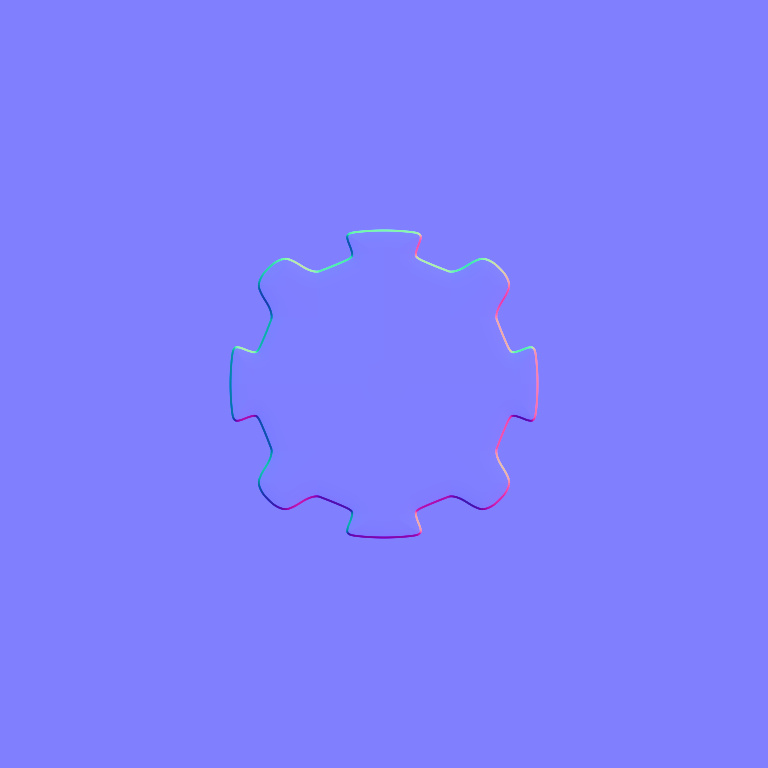
Give the GLSL for this texture map, as a Shadertoy shader.

```glsl
// Tangent-space normal map of a flat eight-toothed gear with a thin bevelled rim.

const float UNIT = 0.001;          // outline points are in thousandths of the canvas
const float RIM_HALF_WIDTH = 0.0011;
const float RIM_SLOPE = 3.0;
const float HALO_SLOPE = 0.07;     // faint slope just inside the rim
const float HALO_REACH = 0.010;
const float GEAR_BOUND = 0.26;
const int STEPS = 5;               // line pieces per curve span
const int POINTS = 19;

// One eighth of the outline, from the middle of the right tooth to the diagonal.
// The first and last points only guide the end tangents.
const vec2 OUTLINE[POINTS] = vec2[POINTS](
    vec2(199.2, -21.0), vec2(199.9, 0.0), vec2(199.2, 21.0), vec2(197.4, 39.0),
    vec2(195.3, 45.6), vec2(192.0, 47.8), vec2(186.2, 46.9), vec2(175.8, 43.0),
    vec2(168.0, 41.4), vec2(163.4, 44.9), vec2(157.5, 57.3), vec2(149.1, 78.1),
    vec2(146.3, 88.0), vec2(149.7, 100.3), vec2(159.5, 117.2), vec2(163.0, 128.8),
    vec2(158.9, 140.6), vec2(150.6, 150.6), vec2(140.6, 158.9));

vec2 catmullRom(vec2 a, vec2 b, vec2 c, vec2 d, float t) {
    return b + 0.5 * t * (c - a + t * (2.0 * a - 5.0 * b + 4.0 * c - d
             + t * (3.0 * (b - c) + d - a)));
}

// Returns the outward direction in xy and the signed distance in z.
vec3 rimField(vec2 p) {
    float nearest = 1e9;
    vec2 outward = vec2(1.0, 0.0);
    float side = 1.0;
    for (int i = 1; i < POINTS - 2; i++) {
        vec2 start = OUTLINE[i] * UNIT;
        for (int j = 1; j <= STEPS; j++) {
            vec2 end = UNIT * catmullRom(OUTLINE[i - 1], OUTLINE[i], OUTLINE[i + 1],
                                         OUTLINE[i + 2], float(j) / float(STEPS));
            vec2 edge = end - start;
            vec2 offset = p - start;
            offset -= edge * clamp(dot(offset, edge) / dot(edge, edge), 0.0, 1.0);
            float squared = dot(offset, offset);
            if (squared < nearest) {
                nearest = squared;
                outward = normalize(vec2(edge.y, -edge.x));
                side = dot(offset, outward) < 0.0 ? -1.0 : 1.0;
            }
            start = end;
        }
    }
    return vec3(outward, side * sqrt(nearest));
}

void mainImage(out vec4 fragColor, in vec2 fragCoord) {
    float size = min(iResolution.x, iResolution.y);
    vec2 p = (fragCoord - 0.5 * iResolution.xy) / size;
    vec2 tilt = vec2(0.0);

    if (length(p) < GEAR_BOUND) {
        // Fold into one eighth, then unfold the direction found there.
        vec2 folded = abs(p);
        bool swapped = folded.y > folded.x;
        vec3 rim = rimField(swapped ? folded.yx : folded);
        vec2 outward = swapped ? rim.yx : rim.xy;
        outward *= vec2(p.x < 0.0 ? -1.0 : 1.0, p.y < 0.0 ? -1.0 : 1.0);

        // Bevelled line and soft inner halo.
        float blur = 0.6 / size;
        float distanceToRim = abs(rim.z);
        float line = 1.0 - smoothstep(RIM_HALF_WIDTH - blur, RIM_HALF_WIDTH + blur, distanceToRim);
        float halo = rim.z < 0.0 ? exp(-distanceToRim / HALO_REACH) : 0.0;
        tilt = outward * (RIM_SLOPE * line + HALO_SLOPE * halo);
    }

    vec3 normal = normalize(vec3(tilt, 1.0));
    fragColor = vec4(0.5 + 0.5 * normal, 1.0);
}
```
